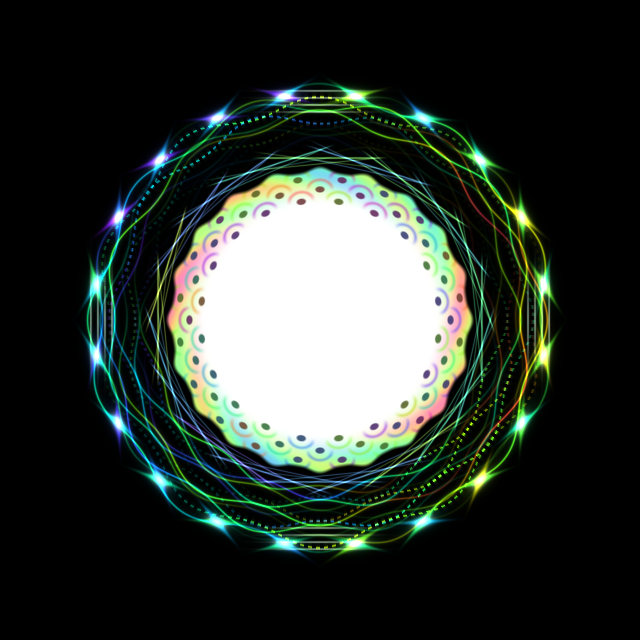
A three.js fragment shader for this background:

```glsl
// A white-hot disc with a pierced, iridescent rim inside a ring of woven light.
// Twenty-fold polar cells place the holes, chords and crossed sparks;
// sine strands in polar space make the fine threads between them.
varying vec2 vUv;

const float TAU = 6.2831853;
const float CELL = TAU / 20.0;

float hash(float n) {
  return fract(sin(n * 12.9898 + 4.1) * 4375.85);
}

vec3 hue(float h) {
  return 0.5 + 0.5 * cos(TAU * (h - vec3(0.0, 0.33, 0.67)));
}

float stroke(float d, float width) {
  return exp(-d * d / (width * width));
}

// Local frame of a cell: x along the tangent, y outward from the centre
vec2 cellFrame(float angle, float r, float id, float shift) {
  float d = angle - (id + shift) * CELL;
  return r * vec2(sin(d), cos(d));
}

// Warm on the right, cool on the left
float ringHue(float angle) {
  return 0.37 - 0.15 * sin(angle);
}

vec3 sparks(float angle, float r) {
  float id = floor(angle / CELL);
  vec3 light = vec3(0.0);
  for (int j = -1; j <= 1; j++) {
    float k = id + float(j);
    float seed = mod(k, 20.0);
    vec2 q = cellFrame(angle, r, k, 0.5) - vec2(0.0, 0.354);
    float h = ringHue((k + 0.5) * CELL) + 0.34 * (hash(seed) - 0.5);
    float reach = stroke(q.x, 0.027);
    float taper = 0.0022 + 0.0035 * stroke(q.x, 0.018);
    light += 1.1 * hue(h) * stroke(q.y - 0.42 * q.x, taper) * reach;
    light += 1.1 * hue(h + 0.16) * stroke(q.y + 0.42 * q.x, taper) * reach;
    light += 0.75 * stroke(length(q * vec2(0.5, 1.0)), 0.007);
    light += 0.22 * hue(h + 0.08) * stroke(length(q * vec2(0.45, 1.0)), 0.014);
  }
  return light;
}

// Straight chords that overlap into a faceted lattice
vec3 chords(float angle, float r) {
  float id = floor(angle / CELL + 0.5);
  vec3 light = vec3(0.0);
  for (int j = -2; j <= 2; j++) {
    float k = id + float(j);
    float seed = mod(k, 20.0);
    vec2 q = cellFrame(angle, r, k, 0.0);
    float ends = 1.0 - smoothstep(0.07, 0.11, abs(q.x));
    vec3 tint = mix(vec3(0.8), hue(0.2 + 0.5 * hash(seed + 7.0)), 0.6);
    float line = stroke(q.y - 0.253, 0.0014);
    line += 0.5 * stroke(q.y - 0.244 - 0.1 * q.x, 0.0012);
    line += 0.4 * stroke(q.y - 0.249 + 0.13 * q.x, 0.0012);
    light += 0.75 * tint * line * ends;
  }
  return light;
}

vec3 strands(float angle, float r, float height) {
  vec3 light = vec3(0.0);
  for (int i = 0; i < 14; i++) {
    float n = float(i);
    float f = n / 13.0;
    float side = mod(n, 2.0) * 2.0 - 1.0;
    float path = mix(0.268, 0.354, f) + 0.004 * sin(3.0 * angle + n * 2.1);
    path += side * mix(0.009, 0.012, f) * cos(10.0 * angle);
    float low = smoothstep(0.12, -0.2, height);
    float power = mix(0.08 + 0.6 * low, 0.8, smoothstep(0.3, 0.65, f));
    power *= 0.55 + 0.45 * sin(2.0 * angle + n * 1.9);
    float dash = smoothstep(-0.3, 0.3, sin(angle * 180.0));
    power *= mix(1.0, dash, step(1.5, mod(n, 3.0)));
    vec3 tint = hue(ringHue(angle) + 0.5 * (hash(n) - 0.5) + 0.1 * sin(4.0 * angle + n));
    float d = r - path;
    light += power * tint * (stroke(d, 0.0016) + 0.1 * stroke(d, 0.006));
  }
  return light;
}

// Flat bars where the ring meets the axes
vec3 axisBars(vec2 p) {
  vec2 q = abs(p);
  float along = min(q.x, q.y);
  float across = max(q.x, q.y);
  float bars = 0.0;
  for (int i = 0; i < 4; i++) {
    bars += stroke(across - 0.358 + 0.011 * float(i), 0.0015);
  }
  return vec3(0.5, 0.58, 0.5) * bars * stroke(along, 0.06);
}

vec3 discColor(float angle, float r) {
  float rim = smoothstep(0.178, 0.235, r);
  vec3 tint = hue(0.24 + 0.16 * sin(2.0 * angle + 1.0) + 0.15 * sin(7.0 * angle + r * 90.0));
  vec3 color = mix(vec3(1.0), 0.45 + 0.6 * tint, rim);
  // Three staggered rows of holes, with a tinted crescent around each
  for (int i = 0; i < 3; i++) {
    float n = float(i);
    float shift = 0.5 - 0.5 * mod(n, 2.0);
    float id = floor(angle / CELL - shift + 0.5);
    float seed = mod(id, 20.0) + n * 23.0;
    vec2 q = cellFrame(angle, r, id, shift) - vec2(0.0, 0.187 + 0.017 * n);
    vec3 dye = hue(hash(seed));
    float ring = stroke(length(q * vec2(0.8, 1.0)) - 0.015, 0.0025) * smoothstep(-0.004, 0.01, q.y);
    color = mix(color, dye, 0.45 * ring);
    float hole = 1.0 - smoothstep(0.0035, 0.0065, length(q * vec2(0.7, 1.05)));
    color = mix(color, 0.12 + 0.3 * dye, 0.85 * hole);
  }
  return color;
}

void main() {
  vec2 p = vUv - 0.5;
  float r = length(p);
  float angle = atan(p.x, p.y + 1e-6);
  vec3 color = sparks(angle, r) + chords(angle, r) + strands(angle, r, p.y) + axisBars(p);

  // Scalloped disc over the threads
  float edge = 0.231 + 0.008 * pow(abs(cos(10.0 * angle)), 3.0);
  float cover = 1.0 - smoothstep(edge - 0.005, edge + 0.003, r);
  color = mix(color, discColor(angle, r), cover);
  gl_FragColor = vec4(clamp(color, 0.0, 1.0), 1.0);
}
```
